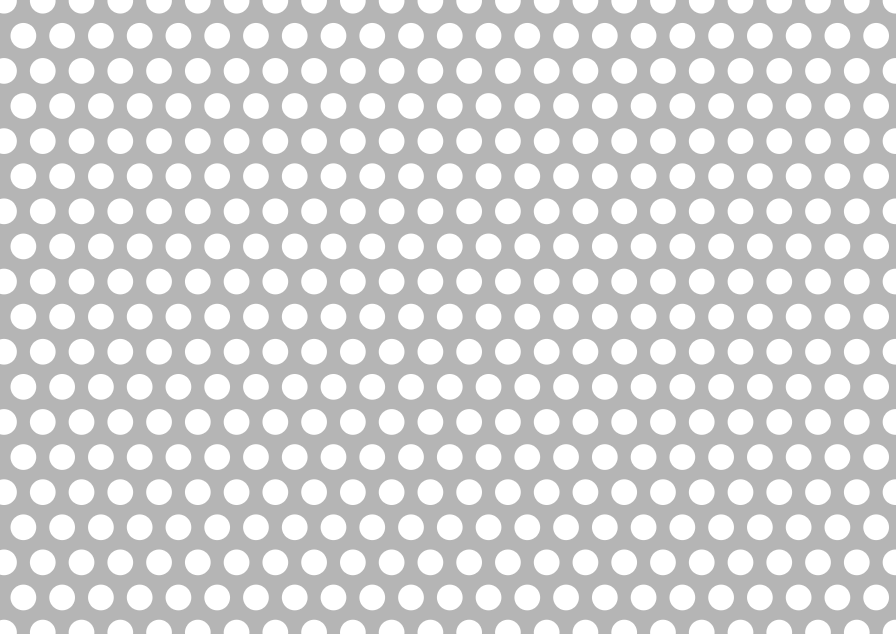
Reproduce this pattern procedurally as a Shadertoy shader.

```glsl
#define DOT_PITCH 0.06114    // spacing along a row, in canvas heights
#define ROW_PITCH 0.05537    // spacing between rows
#define DOT_RADIUS 0.02026
#define FIRST_DOT vec2(0.0063, 0.0011)  // offset from the top left corner
#define SHEET_COLOR vec3(0.71)
#define DOT_COLOR vec3(1.0)

// Signed distance to the nearest dot of a staggered grid
float staggeredDots(vec2 p) {
    float row = round(p.y / ROW_PITCH);
    float stagger = 0.5 * mod(row, 2.0);
    float column = round(p.x / DOT_PITCH - stagger) + stagger;
    vec2 center = vec2(column * DOT_PITCH, row * ROW_PITCH);
    return length(p - center) - DOT_RADIUS;
}

void mainImage(out vec4 fragColor, in vec2 fragCoord) {
    // Height units, measured down from the top left
    vec2 p = vec2(fragCoord.x, iResolution.y - fragCoord.y) / iResolution.y;
    float dist = staggeredDots(p - FIRST_DOT);

    // One pixel of edge coverage
    float coverage = clamp(0.5 - dist * iResolution.y, 0.0, 1.0);
    fragColor = vec4(mix(SHEET_COLOR, DOT_COLOR, coverage), 1.0);
}
```
